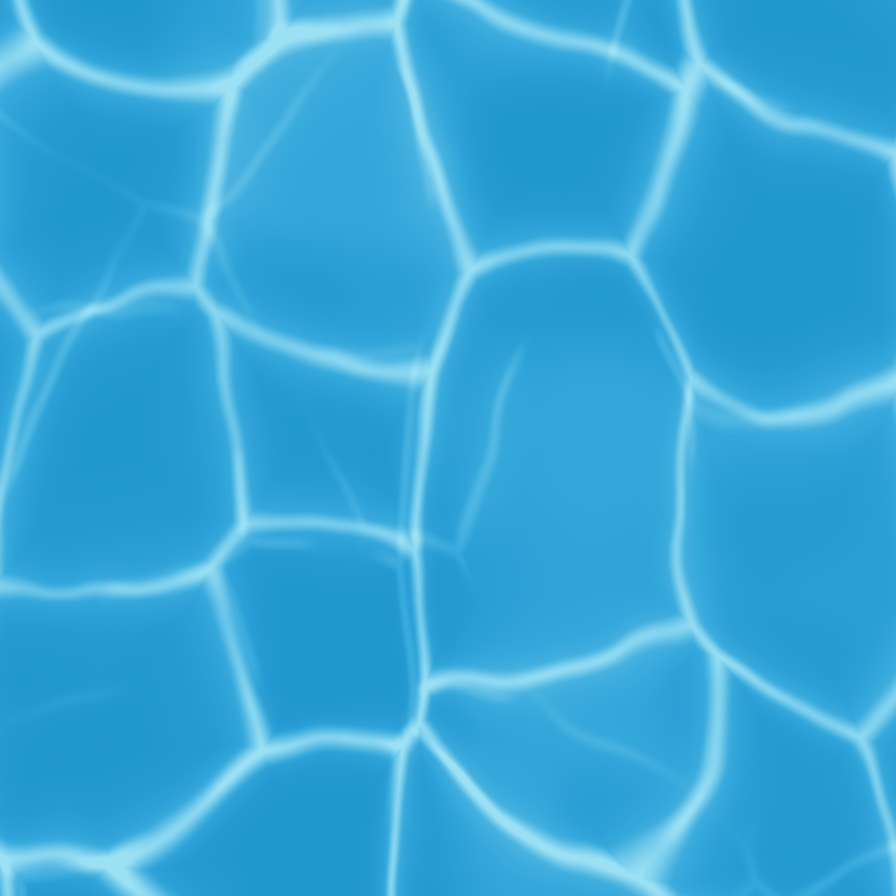
This texture is drawn by a Shadertoy shader. Its source:

```glsl
// Sunlit pool water: a net of soft, bright caustic lines over blue water.
// The net is the borders of a warped Voronoi pattern, thickened at its
// junctions, with a halo per cell, faint echo strokes and stray strands.

const vec3 DEEP  = vec3(0.125, 0.588, 0.812);
const vec3 WATER = vec3(0.210, 0.660, 0.860);
const vec3 CREST = vec3(0.610, 0.880, 0.958);

const vec2  CELLS       = vec2(4.0, 3.2);   // cells across the canvas
const float MEAN_CELLS  = 3.6;              // turns cell units into canvas units
const float JITTER      = 0.84;
const float BEND        = 0.52;             // large curves of the lines
const float WOBBLE      = 0.028;            // small hand-drawn wavering
const float THIN_LINE   = 0.0050;
const float THICK_LINE  = 0.0110;
const float JUNCTION    = 0.0060;           // extra width where lines meet
const float CORE_LIGHT  = 0.44;
const float HALO_LIGHT  = 0.36;
const float POOL_LIGHT  = 0.17;
const float ECHO_LIGHT  = 0.17;
const float STRAY_LIGHT = 0.27;

float hash(vec2 p) {
    return fract(sin(dot(p, vec2(127.1, 311.7))) * 43758.5453);
}

vec2 hash2(vec2 p) {
    return vec2(hash(p), hash(p + vec2(37.2, 17.9)));
}

float noise(vec2 p) {
    vec2 i = floor(p), f = fract(p);
    f = f * f * f * (f * (f * 6.0 - 15.0) + 10.0);
    return mix(mix(hash(i), hash(i + vec2(1, 0)), f.x),
               mix(hash(i + vec2(0, 1)), hash(i + vec2(1, 1)), f.x), f.y);
}

vec2 noise2(vec2 p) {
    return vec2(noise(p), noise(p + vec2(53.7, 91.3))) - 0.5;
}

// x: distance to the nearest border, y: nearness of a junction, z: cell hash
vec3 net(vec2 p) {
    vec2 home = floor(p), nearCell = home, nearest = vec2(0.0);
    vec3 ranks = vec3(9.0);
    for (int j = -2; j <= 2; j++)
    for (int i = -2; i <= 2; i++) {
        vec2 cell = home + vec2(i, j);
        vec2 r = cell + 0.5 + JITTER * (hash2(cell) - 0.5) - p;
        float d = length(r);
        if (d < ranks.x) {
            ranks = vec3(d, ranks.xy);
            nearest = r;
            nearCell = cell;
        } else if (d < ranks.y) {
            ranks = vec3(ranks.x, d, ranks.y);
        } else {
            ranks.z = min(ranks.z, d);
        }
    }
    float border = 9.0;
    for (int j = -2; j <= 2; j++)
    for (int i = -2; i <= 2; i++) {
        vec2 cell = nearCell + vec2(i, j);
        vec2 r = cell + 0.5 + JITTER * (hash2(cell) - 0.5) - p;
        vec2 across = r - nearest;
        if (dot(across, across) > 1e-5)
            border = min(border, dot(0.5 * (r + nearest), normalize(across)));
    }
    float junction = exp(-(ranks.z - ranks.x) / 0.16);
    return vec3(border / MEAN_CELLS, junction, hash(nearCell + 7.3));
}

float stroke(float d, float width) {
    return 1.0 - smoothstep(0.1 * width, 1.7 * width, d);
}

void mainImage(out vec4 fragColor, in vec2 fragCoord) {
    vec2 uv = fragCoord / iResolution.y;
    vec2 p = uv * CELLS + vec2(3.0, 5.0);
    vec2 q = p + BEND * noise2(p * 0.95) + WOBBLE * noise2(p * 5.0);

    // Broad, cloudy light in the water
    float cloud = 0.65 * noise(p * 0.9 + 21.0) + 0.35 * noise(p * 2.1 + 4.0);
    float light = POOL_LIGHT * smoothstep(0.32, 0.85, cloud);

    // Main net with soft halos that differ from side to side
    vec3 main = net(q);
    float swell = noise(p * 1.3 + 11.0);
    float width = mix(THIN_LINE, THICK_LINE, swell) + JUNCTION * main.y;
    float spread = mix(0.012, 0.034, 0.5 * main.z + 0.5 * noise(p * 1.6 + 33.0));
    float strength = mix(0.65, 1.1, swell) + 0.3 * main.y;
    float grain = 0.88 + 0.24 * noise(p * 7.0);
    light += CORE_LIGHT * strength * grain * stroke(main.x, width);
    light += HALO_LIGHT * strength * exp(-main.x / spread);

    // Echo strokes that drift off the main lines
    vec3 echo = net(q + 0.22 * noise2(p * 1.7 + 60.0));
    float echoMask = smoothstep(0.42, 0.68, noise(p * 2.2 + 80.0));
    light += ECHO_LIGHT * echoMask * stroke(echo.x, 0.007);

    // Stray strands crossing the cells and fading out
    vec2 turned = mat2(0.8, 0.6, -0.6, 0.8) * q * 0.75 + 40.0;
    vec3 stray = net(turned);
    float strayMask = smoothstep(0.54, 0.78, noise(p * 1.2 + 120.0));
    light += STRAY_LIGHT * strayMask
           * (0.7 * stroke(stray.x, 0.005) + 0.4 * exp(-stray.x / 0.016));

    // Light to colour: deep blue, open water, pale crest
    vec3 color = mix(DEEP, WATER, clamp(light / 0.2, 0.0, 1.0));
    color = mix(color, CREST, clamp((light - 0.2) / 0.8, 0.0, 1.0));
    fragColor = vec4(color, 1.0);
}
```
